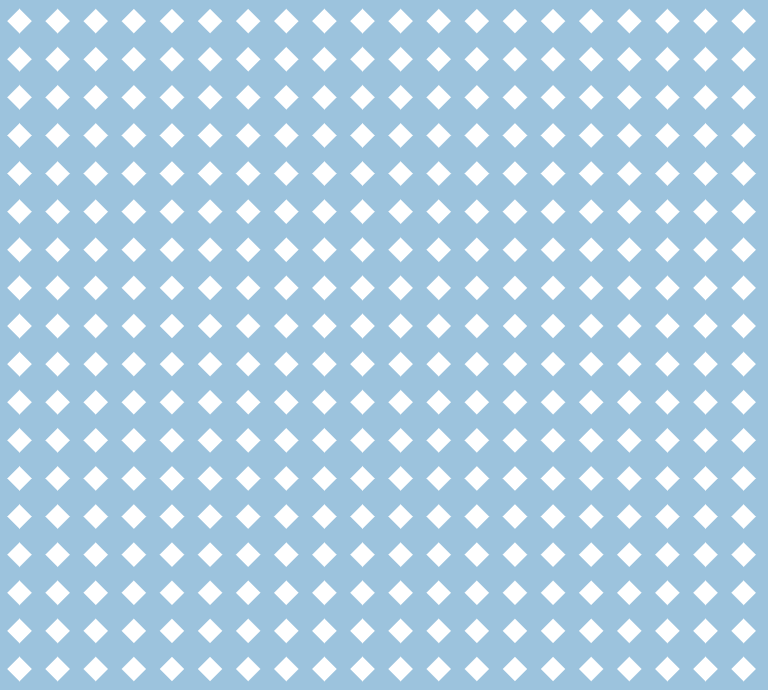
Give the GLSL for this pattern, as a Shadertoy shader.

```glsl
// Even grid of small white diamonds on a soft blue ground.

// Signed distance to a diamond with the given half diagonal.
float diamondDistance(vec2 p, float halfDiagonal) {
    return (abs(p.x) + abs(p.y) - halfDiagonal) * 0.7071;
}

void mainImage(out vec4 fragColor, in vec2 fragCoord) {
    // Square cells, a little over 18 to the canvas height
    float cellsPerPixel = 18.105 / iResolution.y;
    vec2 grid = fragCoord * cellsPerPixel - vec2(0.512, 0.551);
    vec2 cell = fract(grid + 0.5) - 0.5;

    // Edge smoothed over one pixel
    float edge = diamondDistance(cell, 0.322) / cellsPerPixel;
    float coverage = clamp(0.5 - edge, 0.0, 1.0);

    vec3 color = mix(vec3(0.612, 0.765, 0.867), vec3(1.0), coverage);
    fragColor = vec4(color, 1.0);
}
```
